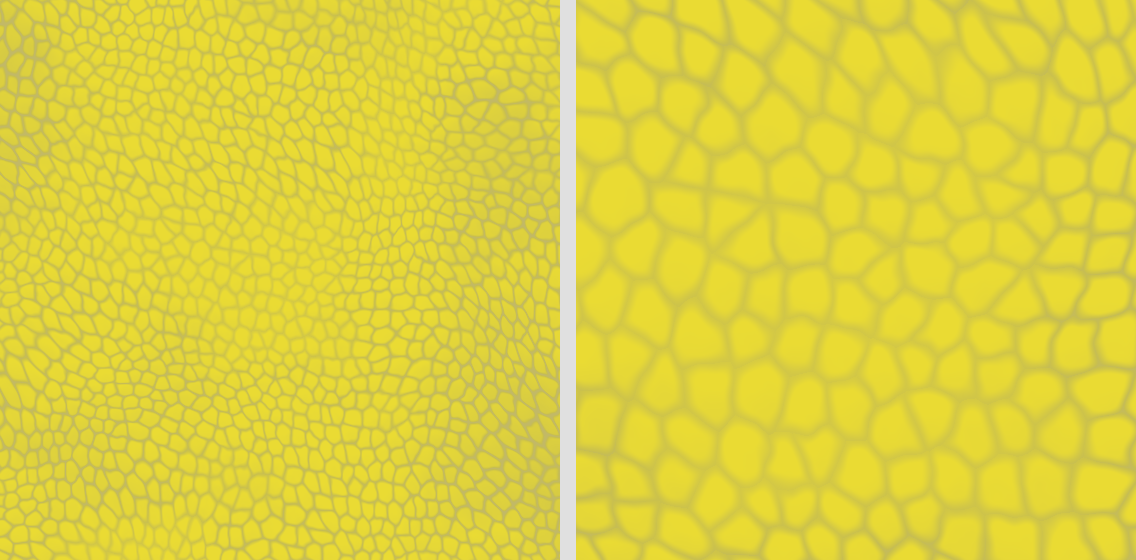
Left: the whole. Right: its middle third, enlarged.
This texture is drawn by a WebGL 1 fragment shader. Its source:

```glsl
precision highp float;
// Yellow reptile skin: rounded, irregular scales in wavering rows with soft khaki gaps.

uniform vec2 u_resolution;

const vec3 YELLOW = vec3(0.918, 0.860, 0.200);
const vec3 OLIVE = vec3(0.780, 0.745, 0.310);
const vec3 KHAKI = vec3(0.760, 0.725, 0.400);
const vec2 SCALE_COUNT = vec2(36.0, 32.0);

float hash(vec2 p) {
  return fract(sin(dot(p, vec2(127.1, 311.7))) * 43758.545);
}

vec2 hash2(vec2 p) {
  return vec2(hash(p), hash(p + 57.3));
}

float noise(vec2 p) {
  vec2 i = floor(p);
  vec2 f = fract(p);
  f = f * f * (3.0 - 2.0 * f);
  float low = mix(hash(i), hash(i + vec2(1.0, 0.0)), f.x);
  float high = mix(hash(i + vec2(0.0, 1.0)), hash(i + vec2(1.0, 1.0)), f.x);
  return mix(low, high, f.y);
}

float fbm(vec2 p) {
  return (noise(p) + 0.5 * noise(p * 2.03 + 7.1) + 0.25 * noise(p * 4.1 + 3.7)) / 1.75;
}

// Bends the rows: a general slant down to the right plus slow wavering.
vec2 bendRows(vec2 uv) {
  vec2 sway = vec2(noise(uv * 5.0 + 11.0), noise(uv * 5.0 + 31.0)) - 0.5;
  return uv + vec2(0.0, 0.22 * uv.x) + 0.065 * sway;
}

// Scale centre of a cell in the staggered, jittered grid.
vec2 scaleCentre(vec2 cell, float jitter) {
  float stagger = 0.5 * mod(cell.y, 2.0);
  return cell + vec2(0.25 + stagger, 0.5) + jitter * (hash2(cell) - 0.5);
}

// xy: offset from the nearest scale centre, z: rounded distance to the scale border.
vec3 scaleField(vec2 p, float jitter, float roundness) {
  vec2 base = floor(p);
  vec2 nearest = vec2(0.0);
  float best = 100.0;
  for (int y = -2; y <= 2; y++) {
    for (int x = -2; x <= 2; x++) {
      vec2 d = scaleCentre(base + vec2(float(x), float(y)), jitter) - p;
      if (dot(d, d) < best) {
        best = dot(d, d);
        nearest = d;
      }
    }
  }
  float sum = 0.0001;
  for (int y = -2; y <= 2; y++) {
    for (int x = -2; x <= 2; x++) {
      vec2 d = scaleCentre(base + vec2(float(x), float(y)), jitter) - p;
      vec2 apart = d - nearest;
      if (dot(apart, apart) > 0.0001) {
        sum += exp(-roundness * dot(0.5 * (d + nearest), normalize(apart)));
      }
    }
  }
  return vec3(-nearest, -log(sum) / roundness);
}

void main() {
  vec2 uv = gl_FragCoord.xy / u_resolution;

  // Scales, with slightly ragged outlines
  vec2 p = bendRows(uv) * SCALE_COUNT;
  p += 0.16 * (vec2(noise(p * 2.3), noise(p * 2.3 + 19.0)) - 0.5);
  vec3 scale = scaleField(p, 0.62, 17.0);

  // Gaps, sharp in some patches and washed out in others
  float patchiness = fbm(uv * 7.0 + 5.0);
  float clarity = smoothstep(0.25, 0.7, patchiness);
  float gapWidth = mix(0.23, 0.17, clarity);
  float gap = 1.0 - smoothstep(-0.04, gapWidth, scale.z);
  float tone = gap * mix(0.65, 1.1, clarity);

  // Domed relief: shaded towards the lower right
  tone += 0.20 * dot(scale.xy, vec2(0.35, -0.9)) * (1.0 - 0.5 * gap);

  // Broad dull areas, stronger at the sides, and fine mottling
  float side = smoothstep(0.22, 0.55, abs(uv.x - 0.5));
  float dull = smoothstep(0.38, 0.75, fbm(uv * vec2(3.5, 5.0) + 23.0));
  tone += 0.20 * dull + 0.22 * side * (0.4 + dull);
  tone += 0.16 * (fbm(p * 1.7 + 41.0) - 0.5);

  vec3 color = mix(YELLOW, OLIVE, clamp(tone, 0.0, 1.0));
  color = mix(color, KHAKI, smoothstep(0.85, 1.35, tone));
  gl_FragColor = vec4(color, 1.0);
}
```
